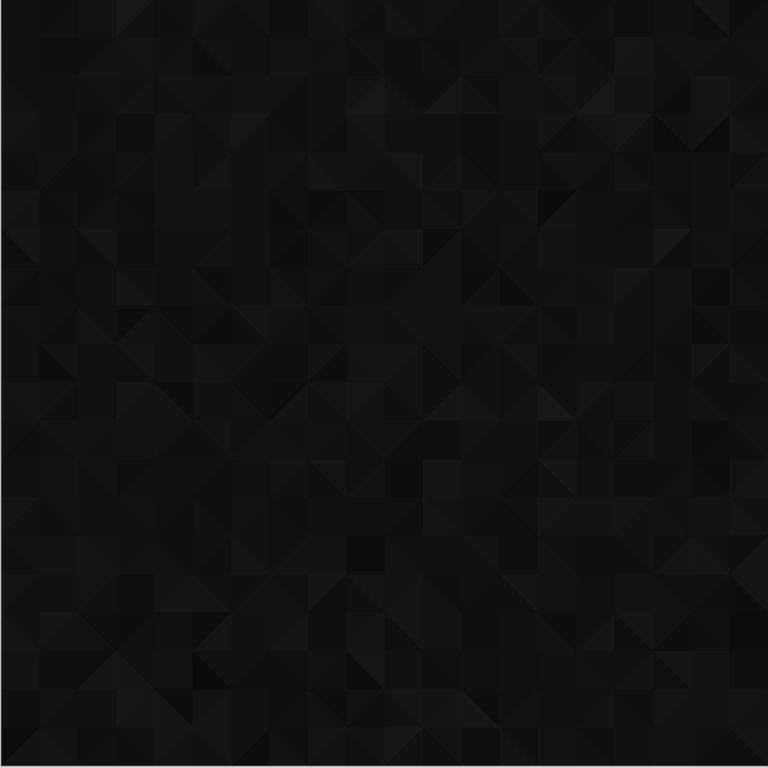
This background is drawn by a three.js fragment shader. Its source:

```glsl
// Near-black mosaic of 20 by 20 square cells, each cut by a diagonal into two
// triangles of hashed grey. Diagonals alternate like a checkerboard, so they join
// into diamonds; a thin pale margin runs along the left and bottom edges.
varying vec2 vUv;

const float PITCH = 0.04994;               // cell size in canvas units
const vec2 MARGIN = vec2(0.0014, 0.0026);  // pale strip: left width, bottom height
const float FACET_SOFTNESS = 0.001;        // smoothing width of facet edges
const float MARGIN_SOFTNESS = 0.00195;     // smoothing width of the pale strip
const float TONE_SPREAD = 0.017;           // scale of steps from the base grey
const vec3 BASE_GREY = vec3(0.067);
const vec3 MARGIN_COLOR = vec3(0.86);

float hash(vec2 p, float seed) {
  return fract(sin(dot(p, vec2(127.1, 311.7)) + seed * 74.7) * 43758.5453);
}

// Tone offset around zero; summed hashes favour the middle greys
float facetTone(vec2 cell, float side, float spread) {
  float sum = 0.0;
  for (int i = 0; i < 3; i++) sum += hash(cell, 1.0 + side + 2.0 * float(i));
  return (sum - 1.5) * spread;
}

// Tone of the triangle that holds p, in cell units
float mosaic(vec2 p, float spread) {
  vec2 cell = floor(p);
  vec2 local = fract(p);

  // Mirror every other cell so that neighbouring diagonals meet
  float parity = mod(cell.x + cell.y, 2.0);
  local.x = mix(local.x, 1.0 - local.x, parity);
  return facetTone(cell, step(local.x, local.y), spread);
}

// Average of four nearby samples softens every facet edge
float smoothMosaic(vec2 uv, vec2 origin, float pitch, float softness) {
  float total = 0.0;
  for (int i = 0; i < 4; i++) {
    float k = float(i);
    vec2 jitter = vec2(mod(k, 2.0), floor(k / 2.0)) - 0.5;
    total += mosaic((uv + jitter * softness - origin) / pitch, TONE_SPREAD);
  }
  return total / 4.0;
}

// Linear coverage of the strips beside the left and bottom edges
float marginMask(vec2 uv, vec2 size, float softness) {
  vec2 cover = clamp((size - uv) / softness + 0.5, 0.0, 1.0);
  return max(cover.x, cover.y);
}

void main() {
  vec3 color = BASE_GREY + smoothMosaic(vUv, MARGIN, PITCH, FACET_SOFTNESS);
  color = mix(color, MARGIN_COLOR, marginMask(vUv, MARGIN, MARGIN_SOFTNESS));
  gl_FragColor = vec4(color, 1.0);
}
```
